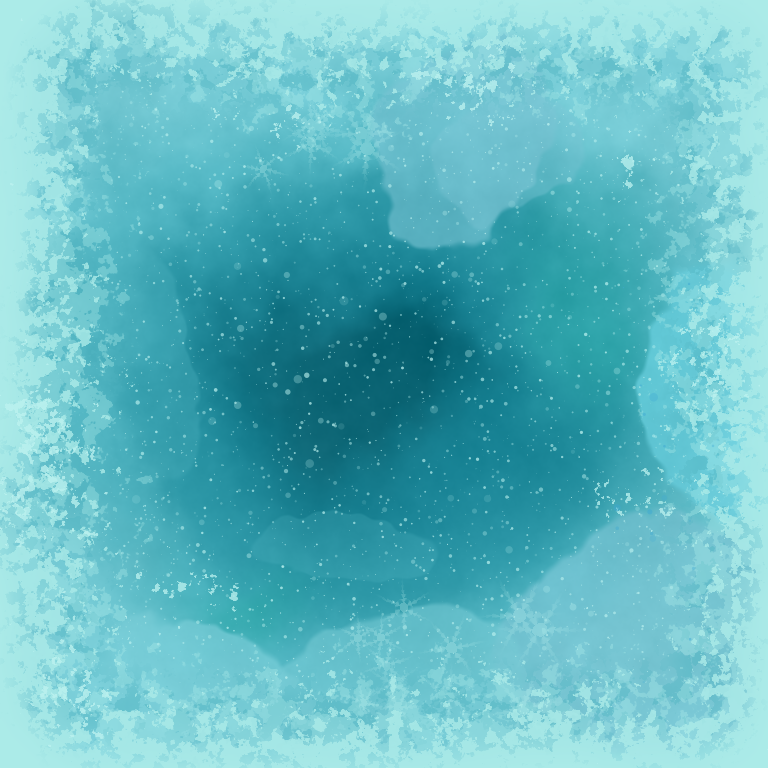
Give the GLSL for this background, as a WebGL 1 fragment shader.

```glsl
precision highp float;
// Icy watercolour: a dark teal pool inside a sponged square wash on pale paper.
// Warped gradients and soft blobs form the pigment; thresholded grain crumbles
// the border and flake clusters; jittered cells scatter the drifting snow.
uniform vec2 u_resolution;

const vec3 PAPER = vec3(0.67, 0.92, 0.91);
const vec3 AQUA  = vec3(0.47, 0.80, 0.84);
const vec3 MID   = vec3(0.32, 0.71, 0.76);
const vec3 TEAL  = vec3(0.18, 0.60, 0.66);
const vec3 DEEP  = vec3(0.09, 0.51, 0.58);
const vec3 DARK  = vec3(0.04, 0.39, 0.45);
const vec3 GREEN = vec3(0.15, 0.64, 0.64);
const vec3 CYAN  = vec3(0.42, 0.82, 0.88);
const vec3 MIST  = vec3(0.48, 0.77, 0.83);
const vec3 BLUE  = vec3(0.24, 0.66, 0.83);
const vec3 SNOW  = vec3(0.74, 0.95, 0.94);
const vec2 POOL_CENTRE = vec2(0.48, 0.495);
const vec2 WASH_CENTRE = vec2(0.51, 0.495);
const vec2 WASH_HALF = vec2(0.445, 0.455);
const float WASH_CORNER = 0.06;
const float WARP = 0.035;
const float GRAIN = 72.0;
const float CRUMBLE = 0.36;

vec2 hash2(vec2 p) {
  vec3 q = fract(p.xyx * vec3(0.1031, 0.1030, 0.0973));
  q += dot(q, q.yzx + 33.33);
  return fract((q.xx + q.yz) * q.zy);
}

// Two independent channels of layered smooth noise, centred on zero.
vec2 layers(vec2 p) {
  vec2 sum = vec2(0.0);
  float amp = 0.4;
  for (int i = 0; i < 4; i++) {
    vec2 c = floor(p), u = fract(p);
    u *= u * (3.0 - 2.0 * u);
    vec2 low = mix(hash2(c), hash2(c + vec2(1.0, 0.0)), u.x);
    vec2 high = mix(hash2(c + vec2(0.0, 1.0)), hash2(c + 1.0), u.x);
    sum += amp * (mix(low, high, u.y) - 0.5);
    p = mat2(1.6, 1.2, -1.2, 1.6) * p + 17.0;
    amp *= 0.65;
  }
  return sum;
}

float glow(vec2 p, vec2 centre, vec2 radius) {
  vec2 q = (p - centre) / radius;
  return exp(-dot(q, q));
}

// Blob of pigment with a defined rim and a fading inside.
float blob(vec2 p, vec2 centre, vec2 radius) {
  float d = length((p - centre) / radius);
  return (1.0 - smoothstep(0.93, 1.02, d)) * mix(0.75, 1.0, d);
}

// Random round flakes in jittered cells; density also enlarges them.
float splatter(vec2 p, float freq, float density, float seed) {
  vec2 g = p * freq;
  float soft = 0.6 * freq / min(u_resolution.x, u_resolution.y);
  float cover = 0.0;
  for (int j = -1; j <= 1; j++) {
    for (int i = -1; i <= 1; i++) {
      vec2 cell = floor(g) + vec2(float(i), float(j));
      vec2 spot = hash2(cell + seed), kind = hash2(cell + seed + 57.0);
      float r = 0.72 * clamp((density - kind.x) * 4.0, 0.0, 1.0) * mix(0.35, 1.0, kind.y);
      float disc = 1.0 - smoothstep(r - soft, r + soft, length(g - cell - spot));
      cover = max(cover, disc * step(0.02, r) * mix(0.35, 1.0, fract(kind.y * 7.0)));
    }
  }
  return cover;
}

// Six thin feathered ice needles.
float frost(vec2 p, vec2 centre, float radius, float spin) {
  vec2 q = (p - centre) / radius;
  float d = length(q);
  float width = 0.02 + 0.13 * fract(d * 7.0) * (1.0 - d);
  float needle = abs(sin(3.0 * (atan(q.y, q.x) + spin))) * d / 3.0;
  return (1.0 - smoothstep(width * 0.4, width, needle)) * (1.0 - smoothstep(0.1, 1.0, d));
}

void main() {
  vec2 p = gl_FragCoord.xy / u_resolution;
  vec2 cloud = layers(p * 7.0), grain = layers(p * GRAIN), sponge = layers(p * GRAIN * 0.7 + 91.0);
  vec2 s = p + WARP * sin(p.yx * 9.0 + vec2(1.3, 4.1)) * 0.5 + 0.11 * cloud;

  // Pool: nested tones from the dark heart outwards
  float d = length((s - POOL_CENTRE) / vec2(1.12, 1.0)) + 0.02 * sponge.x;
  vec3 col = mix(DEEP, TEAL, smoothstep(0.12, 0.27, d));
  col = mix(col, MID, smoothstep(0.25, 0.35, d));
  col = mix(col, AQUA, smoothstep(0.33, 0.46, d));
  float heart = glow(s, vec2(0.42, 0.54), vec2(0.11, 0.09)) + glow(s, vec2(0.53, 0.52), vec2(0.08, 0.06))
              + 0.6 * glow(s, vec2(0.41, 0.44), vec2(0.08, 0.10));
  col = mix(col, DARK, min(heart, 1.0));

  // Tints and overlapping clouds
  col = mix(col, GREEN, 0.6 * glow(s, vec2(0.76, 0.56), vec2(0.08, 0.14)));
  col = mix(col, GREEN, 0.6 * glow(s, vec2(0.31, 0.22), vec2(0.08, 0.04)));
  col = mix(col, DEEP, 0.6 * glow(s, vec2(0.69, 0.37), vec2(0.13, 0.07)));
  col = mix(col, MID, 0.3 * blob(s, vec2(0.19, 0.51), vec2(0.07, 0.16)));
  col = mix(col, MID, 0.25 * blob(s, vec2(0.43, 0.30), vec2(0.12, 0.05)));
  col = mix(col, MIST, 0.6 * blob(s, vec2(0.61, 0.82), vec2(0.12, 0.15)));
  col = mix(col, MIST, 0.4 * blob(s, vec2(0.68, 0.79), vec2(0.10, 0.09)));
  col = mix(col, CYAN, 0.7 * blob(s, vec2(0.93, 0.48), vec2(0.11, 0.17)));
  col = mix(col, MIST, 0.65 * blob(s, vec2(0.85, 0.16), vec2(0.21, 0.15)));
  col = mix(col, AQUA, 0.7 * blob(s, vec2(0.26, 0.08), vec2(0.17, 0.12)));
  col = mix(col, AQUA, 0.6 * blob(s, vec2(0.53, 0.09), vec2(0.18, 0.12)));
  col += 0.09 * cloud.y + 0.03 * sponge.y;

  // Frost scattered around the upper left and the lower middle
  float ice = 0.0;
  for (int i = 0; i < 18; i++) {
    vec2 h = hash2(vec2(float(i), 4.0)) - 0.5;
    vec2 centre = i < 6 ? vec2(0.42, 0.81) + h * vec2(0.2, 0.07) : vec2(0.58, 0.14) + h * vec2(0.26, 0.17);
    ice = max(ice, frost(p + 0.006 * grain, centre, 0.05 + 0.03 * h.x, h.y * 9.0));
  }
  col = mix(col, SNOW, 0.3 * ice);

  // Square border sponged away into paper
  vec2 q = abs(mix(p, s, 0.35) - WASH_CENTRE) - WASH_HALF + WASH_CORNER;
  float edge = length(max(q, 0.0)) + min(max(q.x, q.y), 0.0) - WASH_CORNER;
  edge -= 0.05 * glow(p, vec2(0.02, 0.34), vec2(0.07, 0.12));
  float rim = glow(vec2(edge), vec2(-0.04), vec2(0.06));
  col = mix(col, MID, 0.5 * rim * smoothstep(0.02, 0.07, sponge.x));
  col = mix(col, PAPER, 0.35 * smoothstep(-0.01, 0.01, edge + 0.04 + CRUMBLE * sponge.y));
  col = mix(col, PAPER, 0.8 * smoothstep(-0.01, 0.01, edge + CRUMBLE * grain.x));
  col = mix(col, PAPER, smoothstep(0.0, 0.07, edge));

  // Dense flake clusters
  float cluster = glow(p, vec2(0.06, 0.40), vec2(0.09, 0.14)) + glow(p, vec2(0.93, 0.54), vec2(0.06, 0.08))
                + glow(p, vec2(0.62, 0.89), vec2(0.10, 0.06)) + glow(p, vec2(0.36, 0.84), vec2(0.08, 0.03))
                + glow(p, vec2(0.83, 0.35), vec2(0.06, 0.04)) + glow(p, vec2(0.82, 0.76), vec2(0.02, 0.06))
                + glow(p, vec2(0.10, 0.10), vec2(0.07, 0.07)) + glow(p, vec2(0.25, 0.22), vec2(0.09, 0.04));
  float level = mix(0.34, 0.06, min(cluster, 1.0));
  col = mix(col, SNOW, 0.75 * smoothstep(level, level + 0.04, grain.y));

  // Drifting snow and blue drops
  float inside = 1.0 - smoothstep(-0.12, -0.02, edge);
  float core = glow(p, vec2(0.43, 0.53), vec2(0.06, 0.07));
  col = mix(col, BLUE, 0.5 * splatter(p, 60.0, 0.16 * glow(p, vec2(0.87, 0.38), vec2(0.10, 0.25)), 19.0));
  col = mix(col, SNOW, 0.35 * splatter(p, 50.0, inside * 0.11 + 0.12 * core, 7.0));
  col = mix(col, SNOW, 0.65 * splatter(p, 105.0, inside * 0.12 + 0.05 * core, 29.0));
  col = mix(col, SNOW, 0.75 * splatter(p, 165.0, inside * 0.14, 63.0));
  gl_FragColor = vec4(clamp(col, 0.0, 1.0), 1.0);
}
```
